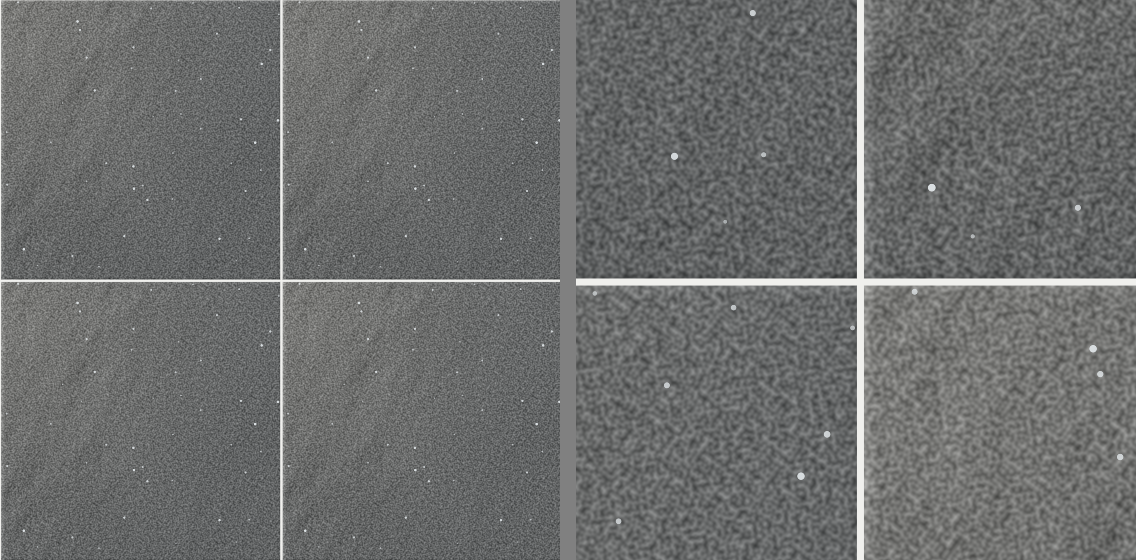
Left, the full canvas; right, a detail of the centre.
Give the GLSL for this texture, as a Shadertoy shader.

```glsl
const float PERIOD = 0.5026;               // tile pitch
const vec2 JOINT_ORIGIN = vec2(0.0, 0.4988); // where two joints cross
const float JOINT_HALF_WIDTH = 0.0021;
const vec3 JOINT_COLOR = vec3(0.94, 0.94, 0.93);
const vec3 STONE_COLOR = vec3(0.388, 0.396, 0.398);
const vec3 WARM_TINT = vec3(0.012, 0.004, -0.008);
const vec3 SPECK_COLOR = vec3(0.86, 0.88, 0.89);
const float GRAIN_SCALE = 165.0;           // cells per tile
const float GRAIN_STRENGTH = 0.20;
const float RELIEF_STRENGTH = 0.085;
const vec2 RIDGE_DIR = vec2(0.5, 0.866);
const vec2 LIGHT_DIR = vec2(-0.85, 0.53);
const float SPECK_CELLS = 10.0;
const float SPECK_CHANCE = 0.46;

vec2 hash2(vec2 cell) {
    uvec2 v = uvec2(ivec2(cell) + 4096);
    v = v * 1664525u + 1013904223u;
    v.x += v.y * 1664525u;
    v.y += v.x * 1664525u;
    v ^= v >> 16u;
    v.x += v.y * 1664525u;
    v.y += v.x * 1664525u;
    v ^= v >> 16u;
    return vec2(v & 65535u) / 65536.0;
}

float cornerSlope(vec2 cell, vec2 offset) {
    float angle = 6.28319 * hash2(cell).x;
    return dot(vec2(cos(angle), sin(angle)), offset);
}

float gradientNoise(vec2 p) {
    vec2 i = floor(p), f = p - i;
    vec2 u = f * f * f * (f * (f * 6.0 - 15.0) + 10.0);
    vec2 e = vec2(0.0, 1.0);
    return mix(mix(cornerSlope(i, f), cornerSlope(i + e.yx, f - e.yx), u.x),
               mix(cornerSlope(i + e.xy, f - e.xy), cornerSlope(i + 1.0, f - 1.0), u.x), u.y);
}

// Slanted ridges, longer along RIDGE_DIR than across it
float stoneHeight(vec2 t) {
    vec2 across = vec2(RIDGE_DIR.y, -RIDGE_DIR.x);
    vec2 q = vec2(dot(t, across) * 11.0, dot(t, RIDGE_DIR) * 6.0);
    float height = 0.0, amplitude = 1.0;
    for (int octave = 0; octave < 3; octave++) {
        height += amplitude * gradientNoise(q);
        q = q * 1.9 + 17.3;
        amplitude *= 0.55;
    }
    return height;
}

// Relief lit from the upper left, stronger in worn patches
float reliefShade(vec2 t) {
    vec2 stepToLight = LIGHT_DIR * 0.009;
    float slope = stoneHeight(t - stepToLight) - stoneHeight(t + stepToLight);
    float patches = smoothstep(-0.3, 0.4, gradientNoise(t * 4.0 + 31.0));
    float fade = mix(1.0, 0.3, smoothstep(0.1, 0.95, t.x + 0.3 * (1.0 - t.y)));
    return RELIEF_STRENGTH * clamp(slope, -0.8, 1.0) * fade * (0.35 + 0.9 * patches);
}

float grain(vec2 t) {
    mat2 turn = mat2(0.8, 0.6, -0.6, 0.8);
    vec2 q = turn * t * GRAIN_SCALE;
    return gradientNoise(q) + 0.45 * gradientNoise(q * 0.52 + 57.0);
}

// One bright mineral speck in some of the cells
float specks(vec2 t, float pixel) {
    vec2 cell = floor(t * SPECK_CELLS);
    vec2 center = (cell + 0.06 + 0.88 * hash2(cell + 211.0)) / SPECK_CELLS;
    vec2 traits = hash2(cell + 503.0);
    float radius = mix(0.0022, 0.0046, traits.y);
    float cover = 1.0 - smoothstep(radius - 0.5 * pixel, radius + 0.5 * pixel, length(t - center));
    return cover * step(traits.x, SPECK_CHANCE) * mix(0.6, 1.0, traits.y);
}

void mainImage(out vec4 fragColor, in vec2 fragCoord) {
    vec2 uv = fragCoord / iResolution.xy;
    float pixel = 1.0 / min(iResolution.x, iResolution.y);
    vec2 t = fract((uv - JOINT_ORIGIN) / PERIOD);

    // Broad light falloff from the upper left corner
    float glow = 1.0 - smoothstep(0.0, 1.1, length((t - vec2(0.0, 1.0)) * vec2(1.0, 0.8)));
    float shade = 0.055 * glow + 0.022 * (t.y - 0.5);
    shade += 0.018 * gradientNoise(t * 3.0 + 9.0);
    shade += reliefShade(t) + GRAIN_STRENGTH * grain(t);

    // Rounded rim: lit on the left and top, dark on the right and bottom
    shade += 0.09 * (1.0 - smoothstep(0.004, 0.022, t.x));
    shade += 0.05 * smoothstep(0.982, 0.996, t.y);
    shade -= 0.04 * smoothstep(0.985, 0.997, t.x);
    shade -= 0.06 * (1.0 - smoothstep(0.004, 0.014, t.y));

    vec3 color = STONE_COLOR + shade + WARM_TINT * glow;
    color = mix(color, SPECK_COLOR, specks(t, pixel / PERIOD));

    // Joints
    vec2 toJoint = min(t, 1.0 - t) * PERIOD;
    float jointDistance = min(toJoint.x, toJoint.y) - JOINT_HALF_WIDTH;
    float joint = 1.0 - smoothstep(-0.5 * pixel, 0.5 * pixel, jointDistance);
    fragColor = vec4(mix(color, JOINT_COLOR, joint), 1.0);
}
```
